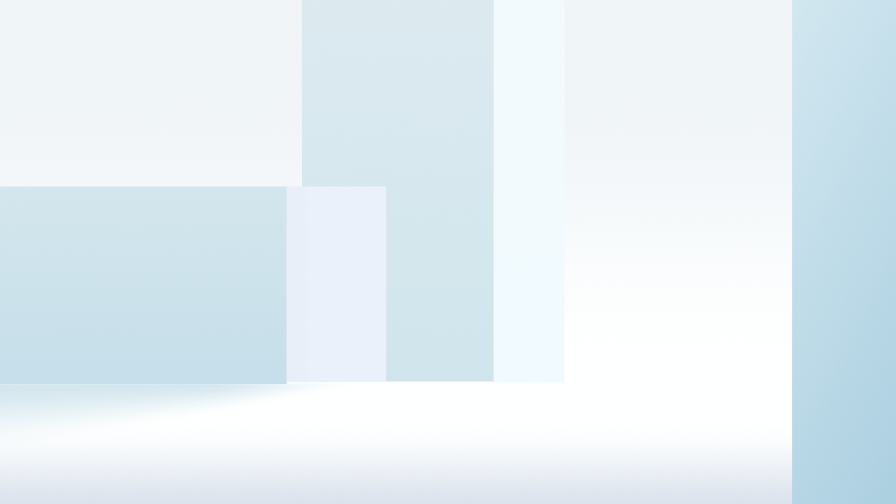
Write a WebGL 2 fragment shader that draws this background.

```glsl
#version 300 es
precision highp float;
// Draws a pale studio: blue upright panels, a low block and a softly lit floor.

uniform vec2 u_resolution;
out vec4 outColor;

const float FLOOR_Y = 0.240;
const vec3 WHITE = vec3(0.995, 1.0, 1.0);

float hash(vec2 p) {
    return fract(sin(dot(p, vec2(12.9898, 78.233))) * 43758.5453);
}

// Smooth step across one pixel, centred on the edge.
float edge(float position, float limit, float pixel) {
    return clamp((position - limit) / pixel + 0.5, 0.0, 1.0);
}

// Coverage of an axis-aligned rectangle.
float rectMask(vec2 p, vec2 low, vec2 high, vec2 pixel) {
    float across = edge(p.x, low.x, pixel.x) * edge(high.x, p.x, pixel.x);
    float upward = edge(p.y, low.y, pixel.y) * edge(high.y, p.y, pixel.y);
    return across * upward;
}

// Vertical gradient between two heights.
vec3 ramp(float y, float low, float high, vec3 bottom, vec3 top) {
    return mix(bottom, top, clamp((y - low) / (high - low), 0.0, 1.0));
}

vec3 wallColor(vec2 p) {
    vec3 mist = vec3(0.942, 0.960, 0.970);
    return mix(WHITE, mist, smoothstep(0.28, 0.82, p.y));
}

vec3 floorColor(vec2 p) {
    vec3 frontShade = vec3(0.845, 0.875, 0.920);
    vec3 color = mix(frontShade, WHITE, smoothstep(-0.04, 0.165, p.y));

    // Wedge of shadow cast by the low block, narrowing to the right.
    float reach = 0.135 * max(1.0 - p.x / 0.41, 0.0) + 0.004;
    float depth = (FLOOR_Y - p.y) / reach;
    float shade = 1.0 - smoothstep(-0.1, 1.05, depth);
    shade *= 1.0 - smoothstep(0.22, 0.41, p.x);
    return mix(color, vec3(0.800, 0.885, 0.920), shade * 0.9);
}

void main() {
    vec2 p = gl_FragCoord.xy / u_resolution;
    vec2 pixel = 1.0 / u_resolution;

    // Wall and floor, joined by a faint soft seam.
    float wall = smoothstep(FLOOR_Y - 0.006, FLOOR_Y + 0.004, p.y);
    vec3 color = mix(floorColor(p), wallColor(p), wall);

    // Tall panel and its bright side.
    vec3 tall = ramp(p.y, FLOOR_Y, 1.0, vec3(0.812, 0.900, 0.925), vec3(0.865, 0.918, 0.942));
    vec3 tallSide = ramp(p.y, FLOOR_Y, 1.0, vec3(0.945, 0.980, 0.998), vec3(0.952, 0.982, 0.992));
    color = mix(color, tallSide, rectMask(p, vec2(0.551, 0.241), vec2(0.630, 1.1), pixel));
    color = mix(color, tall, rectMask(p, vec2(0.337, 0.243), vec2(0.551, 1.1), pixel));

    // Low block and its lilac side.
    vec3 block = ramp(p.y, FLOOR_Y, 0.63, vec3(0.775, 0.873, 0.917), vec3(0.830, 0.902, 0.930));
    vec3 blockSide = mix(vec3(0.910, 0.938, 0.975), vec3(0.922, 0.946, 0.980),
                         smoothstep(0.335, 0.350, p.x));
    color = mix(color, blockSide, rectMask(p, vec2(0.320, 0.242), vec2(0.431, 0.630), pixel));
    color = mix(color, block, rectMask(p, vec2(-0.1, 0.238), vec2(0.320, 0.630), pixel));

    // Right column, darkening toward its lower outer corner.
    float slant = clamp(0.72 * (1.0 - p.y) + 0.28 * (p.x - 0.884) / 0.116, 0.0, 1.0);
    vec3 column = mix(vec3(0.825, 0.908, 0.942), vec3(0.672, 0.812, 0.880), slant);
    color = mix(color, column, edge(p.x, 0.884, pixel.x));

    // Fine dither keeps the gradients free of bands.
    color += (hash(gl_FragCoord.xy) - 0.5) / 255.0;
    outColor = vec4(color, 1.0);
}
```
